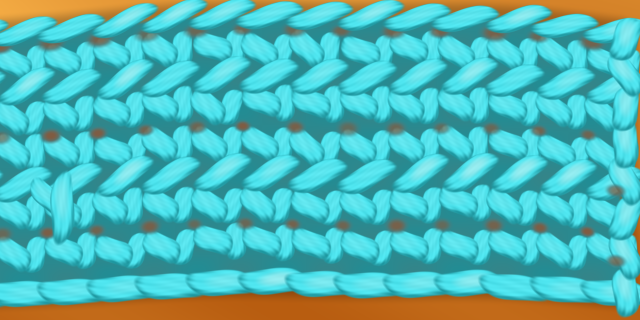
Give the GLSL for this texture, as a Shadertoy shader.

```glsl
// Strip of cyan crochet lying on an orange table: thirteen stitches across,
// five rows of V stitches, two raised ridges and a chain along each long edge.
// Every strand is a shaded, fibrous ellipse painted over the previous ones.

const float PITCH = 2.0 / 13.0;
const vec3 CYAN = vec3(0.30, 0.89, 0.93);
const vec3 TEAL = vec3(0.16, 0.71, 0.75);
const vec3 GAP = vec3(0.30, 0.48, 0.48);
const vec3 BROWN = vec3(0.50, 0.36, 0.26);
const vec3 ORANGE = vec3(0.94, 0.65, 0.25);
const vec3 RUST = vec3(0.74, 0.39, 0.08);
const vec3 PALE = vec3(0.84, 0.95, 0.94);

float hash(vec2 p) {
    return fract(sin(dot(p, vec2(127.1, 311.7))) * 4375.85);
}

// Paints one plump strand: radii along and across, turned by angle
void strand(inout vec3 col, vec2 d, vec2 radii, float angle, float gloss) {
    vec2 along = vec2(cos(angle), sin(angle));
    vec2 across = vec2(-along.y, along.x);
    vec2 q = vec2(dot(d, along), dot(d, across)) / radii;
    q.y -= 0.28 * sin(q.x * 2.6);
    float r2 = dot(q, q);
    if (r2 > 1.3) return;

    float up = (q.x * along + q.y * across).y;
    float light = 1.0 - r2 + 0.28 * up;
    float fibre = sin(q.y * 9.0 + q.x * 3.2 + sin(q.x * 4.0))
                + 0.5 * sin(q.y * 19.0 - q.x * 5.0);
    vec3 yarn = mix(TEAL * 0.87, CYAN, smoothstep(-0.1, 0.55, light + 0.07 * fibre));
    yarn += 0.018 * fibre;
    float shine = smoothstep(0.55, 1.1, light + 0.25 * q.x);
    yarn = mix(yarn, PALE, gloss * shine);
    col = mix(col, yarn, 1.0 - smoothstep(0.82, 1.12, r2));
}

// Soft dark opening that shows the table through the stitches
void hole(inout vec3 col, vec2 d, vec2 radii, float strength) {
    float r = length(d / radii);
    vec3 deep = mix(BROWN, GAP, smoothstep(0.2, 0.9, r));
    col = mix(col, deep, strength * (1.0 - smoothstep(0.55, 1.15, r)));
}

void mainImage(out vec4 fragColor, in vec2 fragCoord) {
    vec2 uv = fragCoord / iResolution.y;

    // Table, brighter toward the top left
    float glow = smoothstep(0.1, 1.0, uv.y) * (1.0 - 0.25 * uv.x);
    vec3 col = mix(RUST, ORANGE, glow + 0.1 * sin(uv.x * 5.0 + uv.y * 9.0));

    // Bow the strip so that both of its ends droop
    vec2 p = uv;
    float bow = 0.032 + 0.028 * smoothstep(0.5, 1.0, uv.y);
    p.y += bow * (uv.x - 1.0) * (uv.x - 1.0) + 0.005 * sin(uv.x * 7.0);

    // Shadow on the table, then the shaded inside of the fabric
    vec2 box = abs(p - vec2(0.4, 0.535)) - vec2(1.54, 0.415);
    float edge = length(max(box, 0.0)) + min(max(box.x, box.y), 0.0);
    col *= 1.0 - 0.25 * (1.0 - smoothstep(0.02, 0.07, edge));
    vec3 inside = mix(TEAL * 0.78, GAP, 0.25 + 0.2 * sin(p.x * 23.0) * sin(p.y * 31.0));
    col = mix(col, inside, 1.0 - smoothstep(-0.01, 0.012, edge));

    float rowY[9] = float[9](0.955, 0.85, 0.765, 0.675, 0.55, 0.458, 0.367, 0.24, 0.115);
    float cell = floor(p.x / PITCH);

    // V stitches: two leaning legs per cell
    for (int k = 1; k < 8; k++) {
        if (k % 3 == 2) continue;
        for (float j = -1.0; j <= 1.0; j++) {
            vec2 id = vec2(cell + j, float(k));
            vec2 jitter = vec2(hash(id), hash(id + 17.0)) - 0.5;
            vec2 d = p - vec2((id.x + 0.5) * PITCH, rowY[k]) - 0.018 * jitter;
            if (id.x > 12.0) continue;
            strand(col, d - vec2(0.037, -0.004), vec2(0.059, 0.035), 1.05 + 0.4 * jitter.y, 0.1);
            strand(col, d + vec2(0.034, 0.0), vec2(0.066, 0.041), 2.2 + 0.5 * jitter.x, 0.15);
        }
    }

    // Three lines of openings between neighbouring stitches
    for (int k = 0; k < 3; k++) {
        for (float j = 0.0; j <= 1.0; j++) {
            vec2 id = vec2(cell + j, float(k) + 40.0);
            float rnd = hash(id);
            vec2 c = vec2((id.x + 0.16 * (rnd - 0.5)) * PITCH, 0.908 - 0.304 * float(k));
            vec2 size = k == 0 ? vec2(0.045, 0.027) : vec2(0.034, 0.024);
            if (id.x < 12.5) hole(col, p - c, size * (0.8 + 0.4 * rnd), 0.6 + 0.4 * hash(id + 5.0));
        }
    }

    // Raised ridges and edge chains: overlapping slanted strands
    for (int k = 0; k < 9; k++) {
        if (k != 0 && k % 3 != 2) continue;
        float tilt = k == 0 ? 0.2 : (k == 8 ? -0.2 : 0.36);
        vec2 size = k == 0 ? vec2(0.108, 0.032) : (k == 8 ? vec2(0.112, 0.042) : vec2(0.098, 0.037));
        for (float j = -1.0; j <= 1.0; j++) {
            vec2 id = vec2(cell + j, float(k));
            float rnd = hash(id + 3.0) - 0.5;
            vec2 c = vec2((id.x + 0.5 + 0.12 * rnd) * PITCH, rowY[k] + 0.012 * rnd);
            if (id.x < 12.5) strand(col, p - c, size, tilt + 0.16 * rnd, 0.3 + 0.5 * rnd);
        }
    }

    // Turning edge at the right, with two small openings beside it
    for (float i = 0.0; i < 8.0; i++) {
        float lean = 1.35 + 0.5 * sin(i * 2.4);
        strand(col, p - vec2(1.955, 0.12 + 0.116 * i), vec2(0.078, 0.043), lean, 0.4);
    }
    for (float i = 0.0; i < 2.0; i++)
        hole(col, p - vec2(1.925, 0.215 + 0.22 * i), vec2(0.034, 0.022), 0.75);

    // Loose upright loop near the left end
    strand(col, p - vec2(0.15, 0.41), vec2(0.075, 0.035), 2.1, 0.2);
    strand(col, p - vec2(0.195, 0.375), vec2(0.115, 0.038), 1.4, 0.3);

    fragColor = vec4(clamp(col, 0.0, 1.0), 1.0);
}
```
